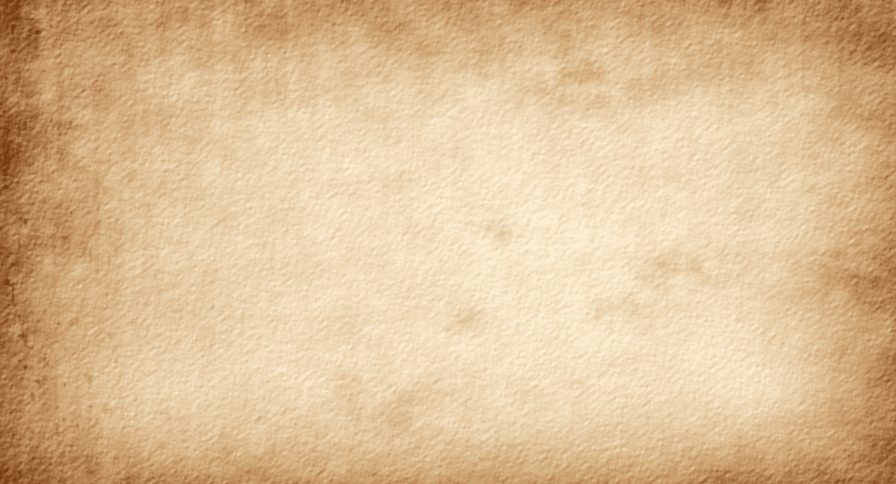
This texture is drawn by a WebGL 2 fragment shader. Its source:

```glsl
#version 300 es
precision highp float;
// Aged parchment: a tone value (0 pale, 1 burnt) is summed from browned
// edges, ragged stains, cloudy noise and an embossed paper grain, then
// mapped through a ramp of cream to brown colours.

#define EDGE_LEFT   vec2(0.84, 0.150)  // strength, reach
#define EDGE_RIGHT  vec2(0.68, 0.105)
#define EDGE_TOP    vec2(0.62, 0.170)
#define EDGE_BOTTOM vec2(0.66, 0.105)
#define BASE_TONE   -0.12
#define BORDER_GAIN 1.10
#define CLOUD_GAIN  0.46
#define GRIME_GAIN  0.36
#define GRAIN_SCALE 145.0
#define GRAIN_GAIN  0.32
#define STREAK_GAIN 0.12
#define SPECK_GAIN  0.55

uniform vec2 u_resolution;
out vec4 fragColor;

const int STAINS = 12;
// Centre x, centre y, radius, tone change (negative bleaches).
const vec4 stains[STAINS] = vec4[STAINS](
    vec4(0.00, 0.70, 0.090,  0.10), vec4(0.03, 0.52, 0.070,  0.14),
    vec4(0.56, 0.525, 0.028, 0.18), vec4(0.52, 0.34, 0.024,  0.20),
    vec4(0.77, 0.45, 0.060,  0.13), vec4(0.70, 0.35, 0.050,  0.08),
    vec4(0.43, 0.17, 0.090,  0.13), vec4(0.68, 0.82, 0.070,  0.11),
    vec4(0.87, 0.20, 0.080, -0.13), vec4(0.97, 0.42, 0.060,  0.10),
    vec4(0.77, 0.77, 0.070, -0.08), vec4(0.16, 0.20, 0.110, -0.10));

const vec3 ramp[6] = vec3[6](
    vec3(0.95, 0.87, 0.74), vec3(0.89, 0.78, 0.62), vec3(0.83, 0.68, 0.49),
    vec3(0.76, 0.58, 0.38), vec3(0.65, 0.44, 0.25), vec3(0.53, 0.31, 0.13));

float hash(vec2 cell) {
    uvec2 q = uvec2(ivec2(cell) + 4096);
    uint h = q.x * 1597u ^ q.y * 51749u;
    h = (h ^ (h >> 15)) * 739397u;
    h = (h ^ (h >> 13)) * 974711u;
    return float((h ^ (h >> 16)) & 65535u) / 65535.0;
}

float noise(vec2 p) {
    vec2 i = floor(p), f = fract(p);
    f = f * f * (3.0 - 2.0 * f);
    return mix(mix(hash(i), hash(i + vec2(1, 0)), f.x),
               mix(hash(i + vec2(0, 1)), hash(i + vec2(1, 1)), f.x), f.y);
}

float fbm(vec2 p) {
    float sum = 0.0, gain = 0.5;
    for (int i = 0; i < 5; i++) {
        sum += gain * noise(p);
        p = mat2(1.6, 1.2, -1.2, 1.6) * p + 17.3;
        gain *= 0.5;
    }
    return sum / 0.96875;
}

// Paper height, with fibres lying along a slant.
float fibres(vec2 p) {
    vec2 q = mat2(0.8, -0.6, 0.6, 0.8) * p * GRAIN_SCALE;
    return 0.6 * noise(q * vec2(0.7, 1.0)) + 0.4 * noise(q * 1.4 + 31.0);
}

float edge(float distanceIn, vec2 shape) {
    return shape.x * exp(-max(distanceIn, 0.0) / shape.y);
}

float stainTone(vec2 uv, float roughness) {
    float tone = 0.0;
    for (int i = 0; i < STAINS; i++) {
        vec2 d = (uv - stains[i].xy) / (stains[i].z * vec2(1.0, 0.9));
        tone += stains[i].w * exp(-dot(d, d)) * roughness;
    }
    return tone;
}

vec3 paperColour(float tone) {
    vec3 colour = ramp[0];
    for (int i = 0; i < 5; i++) {
        float low = i == 0 ? -0.7 : 0.0, high = i == 4 ? 1.5 : 1.0;
        colour += (ramp[i + 1] - ramp[i]) * clamp(tone * 5.0 - float(i), low, high);
    }
    return colour;
}

void main() {
    vec2 uv = gl_FragCoord.xy / u_resolution;
    vec2 p = gl_FragCoord.xy / u_resolution.y;

    // Browned edges, wavering with the clouds
    float clouds = fbm(p * vec2(4.0, 5.5) + 3.0);
    float mottling = fbm(p * vec2(11.0, 16.0) + 40.0);
    float grime = fbm(p * vec2(30.0, 38.0) + 80.0);
    vec2 warp = 0.05 * (vec2(clouds, mottling) - 0.5);
    vec2 w = uv + warp;
    float left = edge(w.x, EDGE_LEFT), right = edge(1.0 - w.x, EDGE_RIGHT);
    float top = edge(1.0 - w.y, EDGE_TOP), bottom = edge(w.y, EDGE_BOTTOM);
    float border = 1.0 - (1.0 - left) * (1.0 - right) * (1.0 - top) * (1.0 - bottom);

    // Stains, clouds and grime, stronger where the paper is brown
    float roughness = clamp(1.0 + 3.5 * (0.4 * mottling + 0.6 * grime - 0.5), 0.0, 2.2);
    vec2 ragged = 0.04 * vec2(grime - 0.5, 0.5 - mottling);
    float tone = BASE_TONE + BORDER_GAIN * border + stainTone(uv + ragged, roughness);
    tone += CLOUD_GAIN * (0.55 * clouds + 0.45 * mottling - 0.5) * (0.5 + border);
    tone += GRIME_GAIN * (grime - 0.5) * (0.3 + 0.6 * border);
    tone += STREAK_GAIN * (noise(p * vec2(80.0, 6.0)) - 0.5) * (0.3 + top + left);

    // Embossed grain lit from the upper left, and specks near the left side
    vec2 toLight = vec2(-0.4, 0.6) / GRAIN_SCALE;
    tone += GRAIN_GAIN * (fibres(p + toLight) - fibres(p)) * (0.75 + 0.5 * border);
    tone += SPECK_GAIN * smoothstep(0.8, 0.95, noise(p * 75.0 + 9.0)) * left * mottling;

    fragColor = vec4(paperColour(tone), 1.0);
}
```
